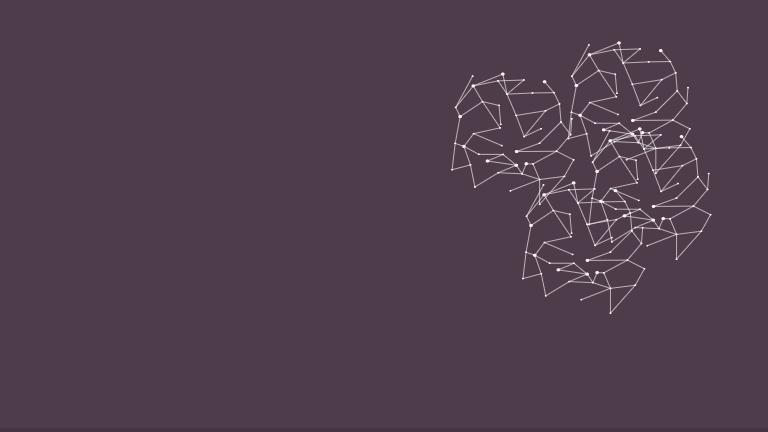
A Shadertoy shader for this background:

```glsl
// A plum backdrop with a pale web of fine lines and dots at the upper right.
// One round motif, scattered along a golden-angle spiral and linked to its
// spiral neighbours, is stamped four times so that the copies interlace.

const vec3 PLUM = vec3(0.310, 0.235, 0.295);
const vec3 DARK_PLUM = vec3(0.270, 0.200, 0.265);
const vec3 PALE = vec3(0.97, 0.95, 0.97);

const int NODES = 46;
const float MOTIF_RADIUS = 0.162;
const float GOLDEN_ANGLE = 2.39996;

// Layered sines: an irregular value in -1..1
float wobble(float t) {
    return 0.6 * sin(t * 7.31) + 0.4 * sin(t * 17.93 + 1.7);
}

// Position of a node, relative to the centre of its motif
vec2 nodePosition(int index) {
    float i = float(index);
    float radius = MOTIF_RADIUS * pow((i + 0.5) / float(NODES), 0.55);
    float angle = i * GOLDEN_ANGLE + 0.9;
    vec2 jitter = vec2(wobble(i + 0.3), wobble(i * 1.7 + 4.1));
    return radius * vec2(cos(angle), sin(angle)) + 0.022 * jitter;
}

float segmentDistance(vec2 p, vec2 a, vec2 b) {
    vec2 ab = b - a;
    float t = clamp(dot(p - a, ab) / dot(ab, ab), 0.0, 1.0);
    return length(p - a - t * ab);
}

// Thin line; below one pixel it fades instead of shrinking
float lineInk(float dist, float width, float pixel) {
    float drawn = max(width, pixel);
    float edge = clamp((0.5 * drawn - dist) / pixel + 0.5, 0.0, 1.0);
    return edge * width / drawn;
}

// Slightly flattened dot
float dotInk(vec2 offset, float radius, float pixel) {
    float dist = length(offset * vec2(1.0, 1.15)) - radius;
    return clamp(0.5 - dist / pixel, 0.0, 1.0);
}

// Coverage of one motif at point p
float motifInk(vec2 p, float pixel) {
    if (length(p) > MOTIF_RADIUS + 0.045) return 0.0;
    float clear = 1.0;
    for (int i = 0; i < NODES; i++) {
        vec2 node = nodePosition(i);

        // Links to one or two neighbours on the spiral
        int nearStep = i % 4 == 1 ? 5 : 8;
        int farStep = i % 7 == 2 ? 21 : 13;
        if (i >= nearStep) {
            float d = segmentDistance(p, node, nodePosition(i - nearStep));
            clear *= 1.0 - lineInk(d, 0.0015, pixel);
        }
        if (i >= farStep && i % 3 != 0) {
            float d = segmentDistance(p, node, nodePosition(i - farStep));
            clear *= 1.0 - lineInk(d, 0.0015, pixel);
        }

        // Every fifth node is a large dot
        float radius = i % 5 == 2 ? 0.0042 : 0.0022;
        clear *= 1.0 - dotInk(p - node, radius, pixel);
    }
    return 1.0 - clear;
}

void mainImage(out vec4 fragColor, in vec2 fragCoord) {
    float pixel = 1.0 / iResolution.y;
    vec2 p = fragCoord * pixel;
    // Keep the web anchored horizontally when the canvas shape changes
    p.x *= 1.7778 * iResolution.y / iResolution.x;

    // Flat backdrop with a narrow darker band along the foot
    vec3 color = mix(DARK_PLUM, PLUM, smoothstep(0.004, 0.014, p.y));

    // Four interlaced copies of the motif
    vec2 firstCentre = vec2(1.188, 0.688);
    vec2 shifts[4] = vec2[4](vec2(0.0), vec2(0.269, 0.072),
                             vec2(0.317, -0.127), vec2(0.164, -0.252));
    float clear = 1.0;
    for (int copy = 0; copy < 4; copy++) {
        clear *= 1.0 - motifInk(p - firstCentre - shifts[copy], pixel);
    }

    fragColor = vec4(mix(color, PALE, 1.0 - clear), 1.0);
}
```
